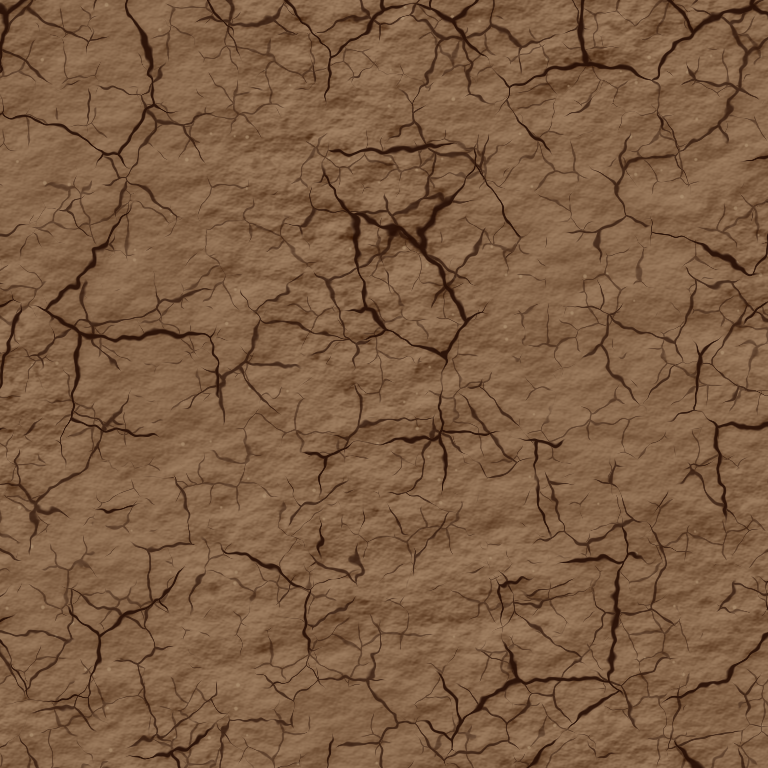
Give the GLSL for this texture, as a Shadertoy shader.

```glsl
const vec3 CLAY = vec3(0.530, 0.403, 0.293);
const vec3 CREVICE = vec3(0.14, 0.05, 0.015);
const vec3 GRIT = vec3(0.70, 0.59, 0.46);

vec2 hash2(vec2 p) {
    vec3 q = fract(p.xyx * vec3(0.1031, 0.1030, 0.0973));
    q += dot(q, q.yzx + 33.33);
    return fract((q.xx + q.yz) * q.zy);
}

float corner(vec2 cell, vec2 f, vec2 offset) {
    return dot(hash2(cell + offset) * 2.0 - 1.0, f - offset);
}

float gradientNoise(vec2 p) {
    vec2 i = floor(p), f = fract(p);
    vec2 u = f * f * f * (f * (f * 6.0 - 15.0) + 10.0);
    float low = mix(corner(i, f, vec2(0, 0)), corner(i, f, vec2(1, 0)), u.x);
    float high = mix(corner(i, f, vec2(0, 1)), corner(i, f, vec2(1, 1)), u.x);
    return mix(low, high, u.y);
}

vec2 noise2(vec2 p) {
    return vec2(gradientNoise(p), gradientNoise(p + vec2(37.2, 71.7)));
}

// Soil relief: each octave adds about the same slope
float relief(vec2 p, float frequency) {
    mat2 turn = mat2(0.8, 0.6, -0.6, 0.8);
    vec2 q = p * vec2(0.8, 1.2) + vec2(0.25 * p.y, -0.2 * p.x) + 5.0;
    float height = 0.0, amplitude = 1.0 / frequency;
    q *= frequency;
    for (int i = 0; i < 5; i++) {
        height += amplitude * gradientNoise(q);
        q = turn * q * 2.03 + 19.1;
        amplitude *= 0.48;
    }
    return height;
}

// Distance to the nearest border between irregular cells
float cellBorder(vec2 p) {
    vec2 home = floor(p), f = fract(p), nearest = vec2(0.0);
    float best = 1e3, border = 1e3;
    for (int y = -1; y <= 1; y++)
    for (int x = -1; x <= 1; x++) {
        vec2 cell = vec2(x, y);
        vec2 r = cell + hash2(home + cell) - f;
        if (dot(r, r) < best) { best = dot(r, r); nearest = r; }
    }
    for (int y = -2; y <= 2; y++)
    for (int x = -2; x <= 2; x++) {
        vec2 cell = vec2(x, y);
        vec2 r = cell + hash2(home + cell) - f;
        vec2 gap = r - nearest;
        if (dot(gap, gap) > 1e-5)
            border = min(border, dot(0.5 * (r + nearest), normalize(gap)));
    }
    return border;
}

// Ragged crack net that widens and dies out; x = core, y = soft shadow
vec2 cracks(vec2 p, float cells, float width, float cutoff, float pixel) {
    vec2 q = p + 0.16 / cells * noise2(p * cells * 1.3 + 3.0)
               + 0.012 * noise2(p * 31.0) + 0.006 * noise2(p * 75.0);
    float d = cellBorder(q * cells + cells) / cells;
    float presence = gradientNoise(p * cells * 0.65 + cells)
                   + 0.4 * gradientNoise(p * cells * 2.3);
    float opened = smoothstep(cutoff, cutoff + 0.45, presence);
    float w = width * opened * (1.0 + 0.9 * gradientNoise(p * 60.0));
    float core = 1.0 - smoothstep(0.35 * w, w + 0.7 * pixel, d);
    core *= smoothstep(0.0, 0.25, opened);
    return vec2(core, opened * exp(-d / (1.6 * width)));
}

// Scattered pale grains
float grit(vec2 p, float cells, float pixel) {
    vec2 cell = floor(p * cells);
    vec2 center = 0.25 + 0.5 * hash2(cell);
    vec2 kind = hash2(cell + 91.0);
    float d = length(fract(p * cells) - center) / cells;
    float radius = 0.0012 + 0.0012 * kind.y;
    return step(0.965, kind.x) * (1.0 - smoothstep(radius - pixel, radius + pixel, d));
}

void mainImage(out vec4 fragColor, in vec2 fragCoord) {
    vec2 p = fragCoord / iResolution.y;
    float pixel = 1.0 / iResolution.y;

    // Slanted light across rough and smooth patches
    vec2 toLight = 0.0011 * normalize(vec2(-0.5, 0.85));
    float slope = (relief(p - toLight, 15.0) - relief(p + toLight, 15.0)) / 0.0022;
    float rough = smoothstep(-0.35, 0.35, gradientNoise(p * 3.2 + 8.0));
    float tone = slope * mix(0.026, 0.046, rough);
    tone += 0.035 * gradientNoise(p * 5.0) + 0.02 * gradientNoise(p * 230.0);
    tone = tone > 0.0 ? tone / (1.0 + 4.0 * tone) : tone;

    // Small shaded hollows
    float hollow = gradientNoise(p * vec2(34.0, 44.0)) + 0.5 * gradientNoise(p * 95.0);
    tone -= 0.14 * rough * smoothstep(0.22, 0.6, hollow);

    // Wide, middle and hairline cracks
    vec2 wide = cracks(p, 7.0, 0.0042, -0.12, pixel);
    vec2 middle = cracks(p + 2.7, 12.0, 0.0028, -0.10, pixel);
    vec2 hair = cracks(p + 6.1, 22.0, 0.0016, -0.08, pixel);
    tone -= 0.09 * wide.y + 0.07 * middle.y + 0.05 * hair.y;
    float depth = max(0.9 * wide.x, max(0.65 * middle.x, 0.38 * hair.x));

    vec3 color = max(CLAY + tone * vec3(1.0, 1.0, 0.92), CREVICE);
    color = mix(color, GRIT, 0.6 * grit(p, 60.0, pixel));
    color = mix(color, CREVICE, depth);
    fragColor = vec4(color, 1.0);
}
```
